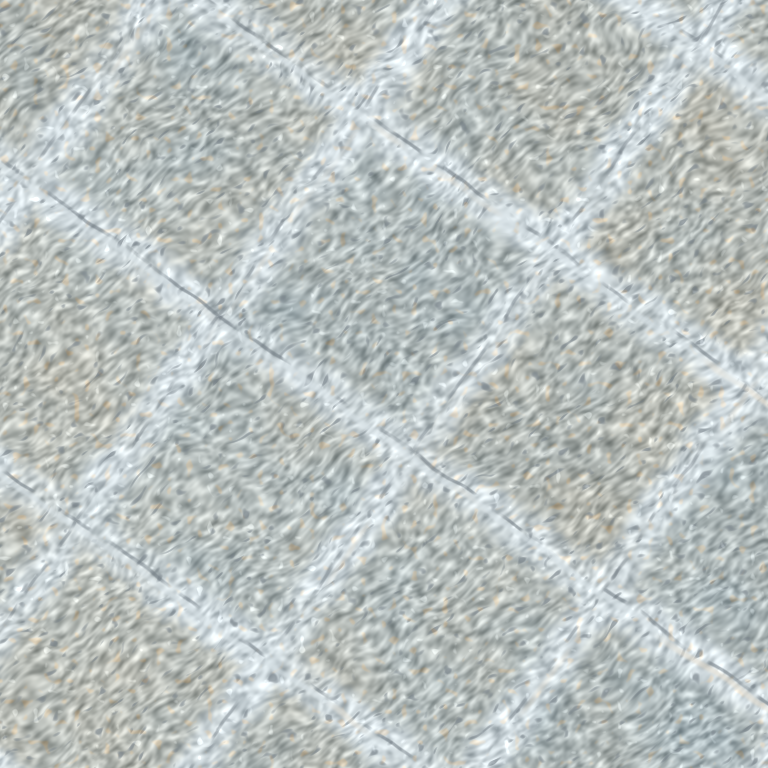
This texture is drawn by a Shadertoy shader. Its source:

```glsl
// Weathered stone paving: a slanted lattice of speckled grey slabs with broad,
// chalky borders and thin broken joints. The lattice is an affine grid; the
// grain, wear and warping come from layered, stretched gradient noise.

#define ORIGIN vec2(0.536, 0.408)      // one joint crossing
#define SIDE_A vec2(0.250, -0.178)     // slab side running down to the right
#define SIDE_B vec2(0.186, 0.267)      // slab side running up to the right
#define BORDER 0.027                   // half width of the chalky border
#define JOINT 0.0022                   // half width of the dark joint
#define GRAIN_SCALE vec2(48.0, 96.0)   // along and across the streaks
#define GRAIN_ANGLE 0.68
#define GRAIN_DEPTH 0.29
#define STONE vec3(0.700, 0.728, 0.718)
#define CHALK vec3(0.820, 0.860, 0.878)
#define SHADOW vec3(0.46, 0.50, 0.53)
#define WARM vec3(0.030, 0.002, -0.028)

float hash(vec2 cell) {
    uvec2 k = uvec2(ivec2(cell)) * uvec2(1597u, 3571u);
    uint n = (k.x ^ (k.y << 7)) * 747796u + k.y * 28657u + 977u;
    n = (n ^ (n >> 15)) * 739397u;
    n = (n ^ (n >> 13)) * 912271u;
    n ^= n >> 16;
    return float(n & 65535u) / 65536.0;
}

// Dot product of a corner's random unit gradient with the offset from it
float corner(vec2 cell, vec2 offset) {
    float angle = 6.28319 * hash(cell);
    return dot(vec2(cos(angle), sin(angle)), offset);
}

float gradientNoise(vec2 p) {
    vec2 i = floor(p), f = fract(p);
    vec2 w = f * f * f * (f * (f * 6.0 - 15.0) + 10.0);
    vec2 e = vec2(1.0, 0.0);
    float low = mix(corner(i, f), corner(i + e, f - e), w.x);
    float high = mix(corner(i + e.yx, f - e.yx), corner(i + 1.0, f - 1.0), w.x);
    return mix(low, high, w.y);
}

float fbm(vec2 p) {
    float sum = 0.0, gain = 1.0;
    for (int i = 0; i < 3; i++) {
        sum += gain * gradientNoise(p);
        p = p * 2.03 + 17.3;
        gain *= 0.55;
    }
    return sum;
}

// Soft line of the given half width
float stroke(float dist, float halfWidth, float soft) {
    return 1.0 - smoothstep(halfWidth - soft, halfWidth + soft, abs(dist));
}

void mainImage(out vec4 fragColor, in vec2 fragCoord) {
    vec2 p = fragCoord / iResolution.xy;
    float soft = max(0.0015, 0.8 / iResolution.y);

    // Slab lattice with slightly uneven edges
    vec2 wobble = vec2(fbm(p * 9.0), fbm(p * 9.0 + 40.0)) * 0.006;
    vec2 grid = inverse(mat2(SIDE_A, SIDE_B)) * (p + wobble - ORIGIN);
    vec2 slab = floor(grid);
    vec2 edge = (grid - round(grid)) * vec2(length(SIDE_A), length(SIDE_B));

    // Streaked grain, with a broad layer that bends it
    float c = cos(GRAIN_ANGLE), s = sin(GRAIN_ANGLE);
    vec2 bend = vec2(fbm(p * 7.0 + 5.0), fbm(p * 7.0 + 25.0)) * 0.018;
    vec2 along = mat2(c, -s, s, c) * (p + bend);
    float coarse = gradientNoise(along * GRAIN_SCALE);
    float fine = gradientNoise(along * GRAIN_SCALE * 1.7 + 31.0);
    float grain = coarse + 0.65 * fine;
    float flecks = gradientNoise(along * GRAIN_SCALE * 1.15 + 83.0);

    // Stone faces: each slab has its own tone and warmth
    float tone = hash(slab + 50.0) - 0.5;
    float warmth = hash(slab + 90.0) - 0.4 + 0.9 * fbm(p * 6.0 + 60.0);
    vec3 color = STONE + 0.025 * tone + 0.025 * fbm(p * 5.0);
    color += WARM * warmth;

    // Chalky borders, frayed by the grain and unevenly worn
    float fray = 0.010 * fbm(p * 22.0 + 11.0) + 0.010 * grain;
    vec2 band = 1.0 - smoothstep(BORDER - 0.013, BORDER + 0.013, abs(edge) + fray);
    float wear = clamp(0.88 + 0.55 * fbm(p * 8.0 + 71.0), 0.35, 1.0);
    float border = max(band.x, band.y);
    color = mix(color, CHALK, border * wear);

    // Grain, dark flecks and rare tan or white grit
    color += GRAIN_DEPTH * grain * vec3(1.0, 0.98, 0.96);
    color = mix(color, SHADOW, 0.65 * smoothstep(0.28, 0.55, flecks));
    float grit = gradientNoise(p * 75.0 + 120.0);
    color += WARM * 2.2 * smoothstep(0.25, 0.5, grit);
    color += 0.13 * smoothstep(0.36, 0.55, -grit);

    // Broken joints: a dark crack beside a pale, sometimes tan ridge
    float crackA = stroke(edge.y - 0.003, JOINT, soft);
    float crackB = stroke(edge.x + 0.002, JOINT, soft);
    float ridgeA = stroke(edge.y + 0.004, JOINT * 1.7, soft * 2.0);
    float ridgeB = stroke(edge.x - 0.006, JOINT * 1.5, soft * 2.0);
    float broken = smoothstep(-0.10, 0.30, fbm(p * 19.0 + 7.0));
    float stain = smoothstep(0.10, 0.45, fbm(p * 5.0 + 140.0));
    color = mix(color, CHALK + 0.03 + WARM * 2.5 * stain, 0.60 * max(ridgeA, 0.6 * ridgeB));
    color = mix(color, SHADOW, 0.62 * broken * max(crackA, 0.8 * crackB));

    fragColor = vec4(clamp(color, 0.0, 1.0), 1.0);
}
```
